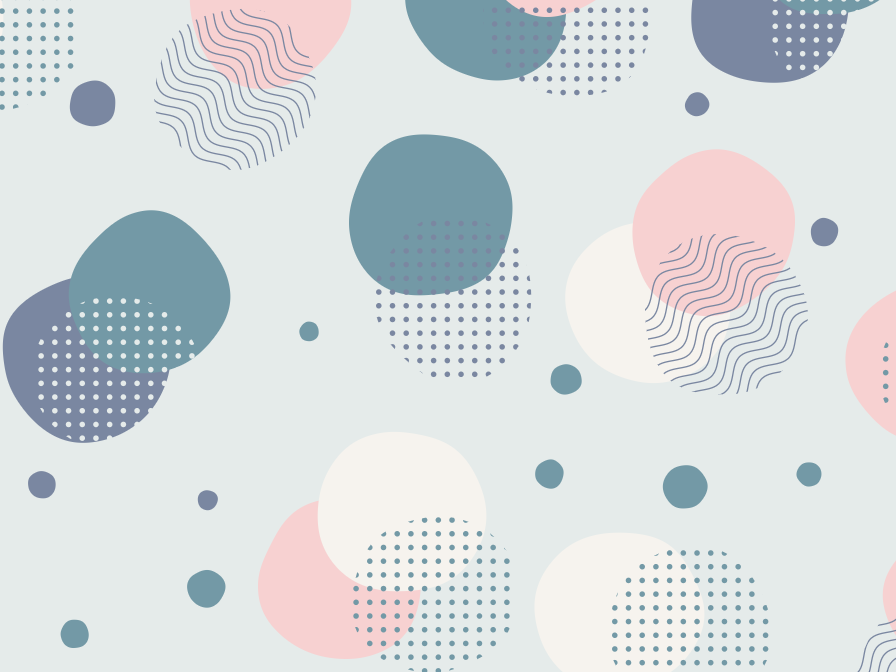
Reproduce this pattern procedurally as a Shadertoy shader.

```glsl
// Scattered clusters of soft pastel blobs with dotted and wavy prints, plus small pebbles.

const float BLOB_RADIUS = 0.121;
const float WOBBLE = 0.13;            // outline irregularity, relative to radius
const float CLUSTER_STEP = 0.42;      // distance between clusters in a row
const vec3 ROW_START = vec3(0.60, 0.22, -0.02);
const vec3 ROW_HEIGHT = vec3(0.18, 0.63, 1.06);
const ivec3 ROW_RECIPE = ivec3(3, 0, 4);
const float ROW_SWAY = 0.07;
const vec2 BACK_OFFSET = vec2(-0.095, -0.1);
const float PRINT_DROP = 0.125;
const float DOT_PITCH = 0.0204;
const float DOT_RADIUS = 0.0041;
const float WAVE_PITCH = 0.0155;
const float WAVE_WIDTH = 0.0020;
const float WAVE_HEIGHT = 0.011;
const float WAVE_LENGTH = 0.10;
const float PEBBLE_CELL = 0.19;
const float PEBBLE_GAP = 0.025;       // free space kept around the clusters

const int NONE = 0, TEAL = 1, PINK = 2, SLATE = 3, CREAM = 4, PAPER = 5;
const int DOTS = 0, WAVES = 1;
const vec3 PAPER_COLOR = vec3(0.898, 0.922, 0.918);
const vec3 PALETTE[6] = vec3[6](PAPER_COLOR, vec3(0.45, 0.60, 0.65),
    vec3(0.967, 0.82, 0.82), vec3(0.48, 0.53, 0.63),
    vec3(0.965, 0.953, 0.933), PAPER_COLOR);

// Back colour, front colour, print colour, print style
const ivec4 RECIPES[7] = ivec4[7](
    ivec4(SLATE, TEAL, PAPER, DOTS), ivec4(NONE, TEAL, SLATE, DOTS),
    ivec4(CREAM, PINK, SLATE, WAVES), ivec4(PINK, CREAM, TEAL, DOTS),
    ivec4(CREAM, NONE, TEAL, DOTS), ivec4(NONE, PINK, SLATE, WAVES),
    ivec4(TEAL, PINK, SLATE, DOTS));

struct Cluster { vec2 front, back, print; ivec4 recipe; };

vec2 hash2(vec2 p) {
    vec3 q = fract(p.xyx * vec3(0.1031, 0.1030, 0.0973));
    q += dot(q, q.yzx + 33.33);
    return fract((q.xx + q.yz) * q.zy);
}

float cornerSlope(vec2 corner, vec2 offset) {
    float angle = 6.2832 * hash2(corner).x;
    return dot(vec2(cos(angle), sin(angle)), offset);
}

float gradientNoise(vec2 p) {
    vec2 i = floor(p), f = p - i;
    vec2 u = f * f * f * (f * (f * 6.0 - 15.0) + 10.0);
    vec2 e = vec2(1.0, 0.0);
    return mix(mix(cornerSlope(i, f), cornerSlope(i + e.xy, f - e.xy), u.x),
               mix(cornerSlope(i + e.yx, f - e.yx), cornerSlope(i + e.xx, f - e.xx), u.x), u.y);
}

// Signed distance to a circle with a softly uneven outline
float blob(vec2 p, vec2 center, float radius) {
    vec2 d = p - center;
    float len = max(length(d), 1e-5);
    if (len > radius * 1.3) return len - radius;
    float bump = gradientNoise(d / len * 0.9 + center * 37.0 + 50.0);
    return len - radius * (1.0 + WOBBLE * bump);
}

float cover(float d) {
    return clamp(0.5 - d * iResolution.y, 0.0, 1.0);
}

float dotPrint(vec2 p) {
    vec2 cell = (fract(p / DOT_PITCH) - 0.5) * DOT_PITCH;
    return length(cell) - DOT_RADIUS;
}

float wavePrint(vec2 p, float lean) {
    vec2 q = vec2(p.x + lean * p.y, p.y - lean * p.x) * 0.7071;
    float k = 6.2832 / WAVE_LENGTH;
    float v = q.y + WAVE_HEIGHT * sin(k * q.x);
    float slope = WAVE_HEIGHT * k * cos(k * q.x);
    float d = abs(fract(v / WAVE_PITCH) - 0.5) * WAVE_PITCH;
    return d / sqrt(1.0 + slope * slope) - 0.5 * WAVE_WIDTH;
}

Cluster makeCluster(int column, int row) {
    float sway = sin(2.0 * float(column) + 1.0 - 2.2 * float(row));
    vec2 front = vec2(ROW_START[row] + CLUSTER_STEP * float(column), ROW_HEIGHT[row] + ROW_SWAY * sway);
    return Cluster(front, front + BACK_OFFSET, front + vec2(0.05 * sway, -PRINT_DROP),
                   RECIPES[(column + ROW_RECIPE[row]) % 7]);
}

void paint(inout vec3 color, int ink, float d) {
    if (ink != NONE) color = mix(color, PALETTE[ink], cover(d));
}

void mainImage(out vec4 fragColor, in vec2 fragCoord) {
    vec2 p = fragCoord / iResolution.y;
    vec3 color = PAPER_COLOR;

    // One jittered pebble per cell
    vec2 cell = floor(p / PEBBLE_CELL);
    vec2 size = hash2(cell + 71.0);
    vec2 pebble = (cell + 0.5 + 0.46 * (hash2(cell + 13.0) - 0.5)) * PEBBLE_CELL;
    float room = 1.0;

    // Clusters: back blob, front blob, then the print on top
    for (int n = 0; n < 12; n++) {
        int column = n % 4;
        Cluster c = makeCluster(column, n / 4);
        paint(color, c.recipe.x, blob(p, c.back, BLOB_RADIUS));
        paint(color, c.recipe.y, blob(p, c.front, BLOB_RADIUS));
        float lean = column % 2 == 0 ? 1.0 : -1.0;
        float ink = c.recipe.w == WAVES ? wavePrint(p - c.print, lean) : dotPrint(p - c.print);
        paint(color, c.recipe.z, max(ink, blob(p, c.print, BLOB_RADIUS)));

        room = min(room, distance(pebble, c.print) - BLOB_RADIUS);
        if (c.recipe.x != NONE) room = min(room, distance(pebble, c.back) - BLOB_RADIUS);
        if (c.recipe.y != NONE) room = min(room, distance(pebble, c.front) - BLOB_RADIUS);
    }

    // Pebbles fill only the free space
    float radius = min(mix(0.014, 0.042, size.x * size.x), room - PEBBLE_GAP);
    if (radius > 0.011) paint(color, size.y < 0.55 ? TEAL : SLATE, blob(p, pebble, radius));

    fragColor = vec4(color, 1.0);
}
```
